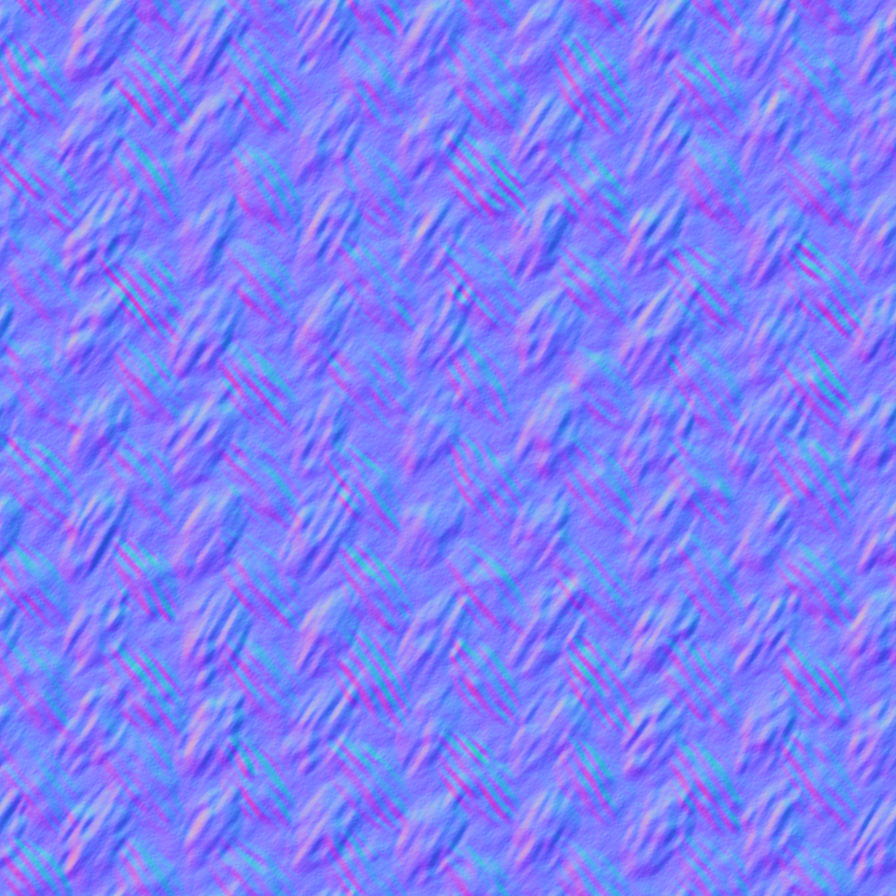
Reproduce this texture map procedurally as a Shadertoy shader.

```glsl
// Normal map of a worn stockinette knit: 8 wales by 9 courses of slanted, fibrous
// leaf stitches. A height field sums jittered leaves, strands and fuzz; its
// central differences give the slopes, which are then encoded as colour.

const vec2  REPEATS      = vec2(8.0, 9.0);      // stitches across and down
const vec2  RIGHT_CENTRE = vec2(0.885, 0.66);   // leaf leaning right, in cell units
const vec2  LEFT_CENTRE  = vec2(0.31, 0.13);    // leaf leaning left
const float RIGHT_LEAN   = 1.03;                // strand angles from horizontal
const float LEFT_LEAN    = -0.91;
const vec2  LEAF_SIZE    = vec2(0.073, 0.042);  // half length and half width
const float LEAF_HEIGHT  = 0.0077;
const float STRAND_PITCH = 0.0155;
const float STRAND_HEIGHT = 0.00078;
const float FIBRE_HEIGHT = 0.0042;
const float LUMP_HEIGHT  = 0.0022;
const float RIPPLE_HEIGHT = 0.0018;
const float FUZZ_HEIGHT  = 0.00032;
const float GRAIN_HEIGHT = 0.00026;
const float SLOPE_STEP   = 0.0008;
const float TAU          = 6.2831853;

float hash(vec2 p) {
    vec3 q = fract(vec3(p.xyx) * 0.1031);
    q += dot(q, q.yzx + 33.33);
    return fract((q.x + q.y) * q.z);
}

float valueNoise(vec2 p) {
    vec2 cell = floor(p);
    vec2 f = fract(p);
    f = f * f * f * (f * (f * 6.0 - 15.0) + 10.0);
    float low  = mix(hash(cell), hash(cell + vec2(1, 0)), f.x);
    float high = mix(hash(cell + vec2(0, 1)), hash(cell + vec2(1, 1)), f.x);
    return mix(low, high, f.y);
}

// Coordinates along (x) and across (y) a strand at the given angle
vec2 alongStrand(vec2 p, float angle) {
    float c = cos(angle), s = sin(angle);
    return vec2(c * p.x + s * p.y, c * p.y - s * p.x);
}

// One stitch leaf: a soft pointed pillow carrying broken parallel strands
float leafHeight(vec2 offset, vec2 id, float lean) {
    vec2 seed = id + vec2(17.0 + 31.0 * sign(lean), 53.0);
    float vigour = hash(seed + 7.0);
    vec2 jitter = vec2(hash(seed), hash(seed + 19.0)) - 0.5;
    float angle = lean + 0.14 * (hash(seed + 41.0) - 0.5);
    vec2 q = alongStrand(offset - jitter * 0.014, angle);

    vec2 r = q / (LEAF_SIZE * mix(0.85, 1.1, hash(seed + 67.0)));
    float taper = sqrt(r.x * r.x * r.y * r.y + 0.01) - 0.1;
    float inside = 1.0 - dot(r, r) - 0.6 * taper;
    if (inside <= 0.0) return 0.0;
    float pillow = inside * inside;

    // Regular strands on the left leaf, looser broken fibres on the right one
    float wander = valueNoise(q * vec2(20.0, 30.0) + seed * 9.0);
    float patchy = valueNoise(q * vec2(45.0, 55.0) + seed * 5.0);
    float fibre  = valueNoise(q * vec2(42.0, 92.0) + seed * 3.0) - 0.5;
    float strand = sin(TAU * (q.y / STRAND_PITCH + 0.5 * wander + vigour));
    float gain = mix(0.4, 1.3, vigour) * mix(0.0, 1.8, patchy);
    vec2 blend = lean < 0.0 ? vec2(1.25, 0.8) : vec2(0.6, 1.25);
    float fade = smoothstep(0.0, 0.65, inside);

    return LEAF_HEIGHT * mix(0.6, 1.15, hash(seed + 83.0)) * pillow
         + fade * dot(blend, vec2(STRAND_HEIGHT * gain * strand, FIBRE_HEIGHT * fibre));
}

// All leaves of one lean near the point, wrapped at the canvas border
float leafLayer(vec2 uv, vec2 centre, float lean) {
    vec2 grid = uv * REPEATS - centre;
    vec2 nearest = floor(grid + 0.5);
    float height = 0.0;
    for (int y = -1; y <= 1; y++) {
        for (int x = -1; x <= 1; x++) {
            vec2 id = nearest + vec2(x, y);
            height += leafHeight((grid - id) / REPEATS, mod(id, REPEATS), lean);
        }
    }
    return height;
}

float knitHeight(vec2 uv) {
    float height = leafLayer(uv, RIGHT_CENTRE, RIGHT_LEAN)
                 + leafLayer(uv, LEFT_CENTRE, LEFT_LEAN);

    // Wear: soft lumps, ripples, brushed fuzz and fine grain
    vec2 brushed = alongStrand(uv, 0.85);
    height += LUMP_HEIGHT * valueNoise(brushed * vec2(34.0, 46.0) + 11.0);
    height += RIPPLE_HEIGHT * valueNoise(brushed * vec2(55.0, 82.0) + 37.0);
    height += FUZZ_HEIGHT * valueNoise(brushed * vec2(130.0, 190.0) + 70.0);
    height += GRAIN_HEIGHT * valueNoise(brushed * vec2(300.0, 380.0) + 130.0);
    return height;
}

void mainImage(out vec4 fragColor, in vec2 fragCoord) {
    vec2 uv = fragCoord / iResolution.xy;
    vec2 e = vec2(SLOPE_STEP, 0.0);
    vec2 slope = vec2(knitHeight(uv + e.xy) - knitHeight(uv - e.xy),
                      knitHeight(uv + e.yx) - knitHeight(uv - e.yx)) / (2.0 * SLOPE_STEP);

    // Red rises with height to the right, green with descent upward
    vec3 normal = normalize(vec3(slope.x, -slope.y, 1.0));
    fragColor = vec4(0.5 + 0.5 * normal, 1.0);
}
```
